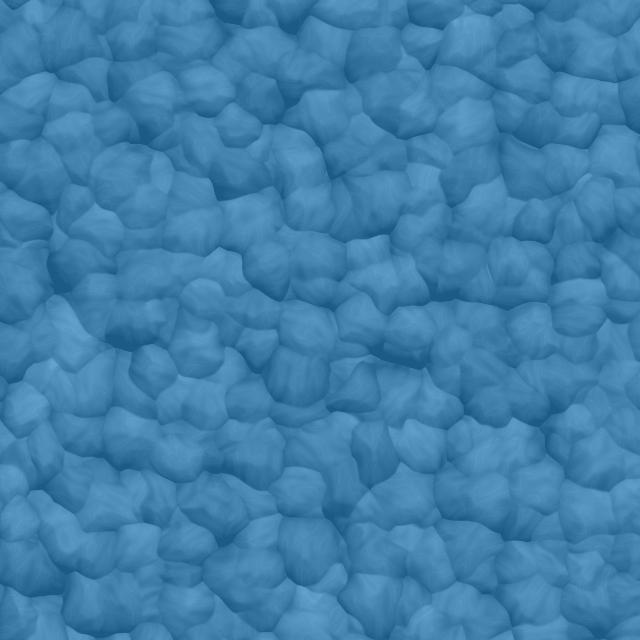
This texture is drawn by a Shadertoy shader. Its source:

```glsl
const vec3  BASE_BLUE    = vec3(0.255, 0.505, 0.670);
const float CELLS        = 11.5;   // stone cells along the canvas height
const float JITTER       = 0.76;
const vec2  RADIUS       = vec2(0.50, 0.68);
const int   LAYERS       = 3;
const float LAYER_DROP   = 0.27;
const int   FACES        = 7;
const float FACE_SHARP   = 34.0;
const float OVERLAP_SHARP = 32.0;
const float RIM_DARK     = 0.115;
const float LIGHT_AMOUNT = 0.040;
const float FACE_VARIETY = 0.070;
const float STONE_VARIETY = 0.070;
const float CREASE_AMOUNT = 0.085;
const float PLATE_AMOUNT = 0.028;
const float CLOUD_AMOUNT = 0.032;
const float TONE_OFFSET  = 0.014;
const vec2  LIGHT_DIR    = vec2(0.25, 0.97);
const float TAU          = 6.2831853;

vec3 hash3(vec3 p) {
    p = fract(p * vec3(0.1031, 0.1030, 0.0973));
    p += dot(p, p.yxz + 33.33);
    return fract((p.xxy + p.yxx) * p.zyx);
}

float gradientDot(vec2 corner, vec2 offset) {
    float angle = TAU * hash3(vec3(corner, 91.0)).x;
    return dot(vec2(cos(angle), sin(angle)), offset);
}

float gradientNoise(vec2 p) {
    vec2 i = floor(p), f = fract(p);
    vec2 u = f * f * f * (f * (f * 6.0 - 15.0) + 10.0);
    vec2 e = vec2(1.0, 0.0);
    float low  = mix(gradientDot(i, f), gradientDot(i + e, f - e), u.x);
    float high = mix(gradientDot(i + e.yx, f - e.yx), gradientDot(i + 1.0, f - 1.0), u.x);
    return mix(low, high, u.y);
}

// Returns height and tone of one faceted stone; p is in stone radii.
vec2 stone(vec2 p, vec2 id, float seed) {
    vec3 traits = hash3(vec3(id, seed + 1.0));
    float spin = TAU * traits.x;

    // The flat top competes with the sloping faces around it
    float topWeight = exp(FACE_SHARP * mix(0.12, 0.48, traits.y));
    float weightSum = topWeight;
    float faceTone = topWeight * 0.030;
    float rimSum = 0.0;
    for (int k = 0; k < FACES; k++) {
        vec3 h = hash3(vec3(id, seed + 3.0 + float(k)));
        float angle = spin + (float(k) + 0.8 * h.x) * TAU / float(FACES);
        vec2 dir = vec2(cos(angle), sin(angle));
        float reach = dot(p, dir) / mix(0.82, 1.15, h.y);
        rimSum += pow(max(reach, 0.0), 11.0);
        float weight = exp(FACE_SHARP * reach);
        weightSum += weight;
        faceTone += weight * (LIGHT_AMOUNT * dot(dir, LIGHT_DIR) + FACE_VARIETY * (h.z - 0.5));
    }
    float rim = pow(rimSum + 1e-12, 1.0 / 11.0);
    float tone = 0.7 * faceTone / weightSum + STONE_VARIETY * (traits.z - 0.5);
    tone += LIGHT_AMOUNT * dot(p, LIGHT_DIR);
    tone -= RIM_DARK * pow(min(rim, 1.0), 4.0);

    // Folded noise makes creases, a threshold makes thin pale plates
    vec2 across = vec2(cos(spin), sin(spin));
    vec2 grain = vec2(dot(p, across), dot(p, vec2(-across.y, across.x)));
    float fold = gradientNoise(grain * vec2(3.2, 1.4) + 40.0 * traits.yz);
    tone += CREASE_AMOUNT * (0.2 - abs(fold));
    tone += PLATE_AMOUNT * (smoothstep(0.13, 0.18, fold) - 0.3);

    return vec2(1.0 - rim * rim * rim, tone);
}

// Overlaps the stones with a soft maximum of their heights.
float stonePile(vec2 p) {
    vec2 cell = floor(p);
    float weightSum = 1e-20;
    float toneSum = -0.08 * weightSum;
    for (int y = -1; y <= 1; y++)
    for (int x = -1; x <= 1; x++)
    for (int layer = 0; layer < LAYERS; layer++) {
        vec2 id = cell + vec2(x, y);
        float seed = 20.0 * float(layer);
        vec3 place = hash3(vec3(id, seed + 17.0));
        vec3 form = hash3(vec3(id, seed + 18.0));
        vec2 center = id + 0.5 + JITTER * (place.xy - 0.5);
        vec2 q = (p - center) / mix(RADIUS.x, RADIUS.y, place.z);
        float turn = TAU * form.x;
        vec2 axis = vec2(cos(turn), sin(turn));
        q += axis * dot(q, axis) * mix(0.0, 0.28, form.y);
        if (dot(q, q) > 2.9) continue;

        vec2 body = stone(q, id, seed);
        float height = body.x + 0.45 * form.z - LAYER_DROP * float(layer);
        float weight = exp(OVERLAP_SHARP * max(height, -1.4));
        weightSum += weight;
        toneSum += weight * (body.y - 0.008 * float(layer));
    }
    return toneSum / weightSum;
}

void mainImage(out vec4 fragColor, in vec2 fragCoord) {
    vec2 p = CELLS * fragCoord / iResolution.y;

    // Bend the outlines a little
    vec2 bend = vec2(gradientNoise(p * 1.7), gradientNoise(p * 1.7 + 37.0));
    float tone = stonePile(p + 0.13 * bend);

    // Broad clouding and soft mottling
    tone += CLOUD_AMOUNT * gradientNoise(p * 0.45 + 11.0);
    tone += CLOUD_AMOUNT * gradientNoise(p * 2.3 + 5.0);

    vec3 color = BASE_BLUE + clamp(tone + TONE_OFFSET, -0.15, 0.15);
    fragColor = vec4(color, 1.0);
}
```
